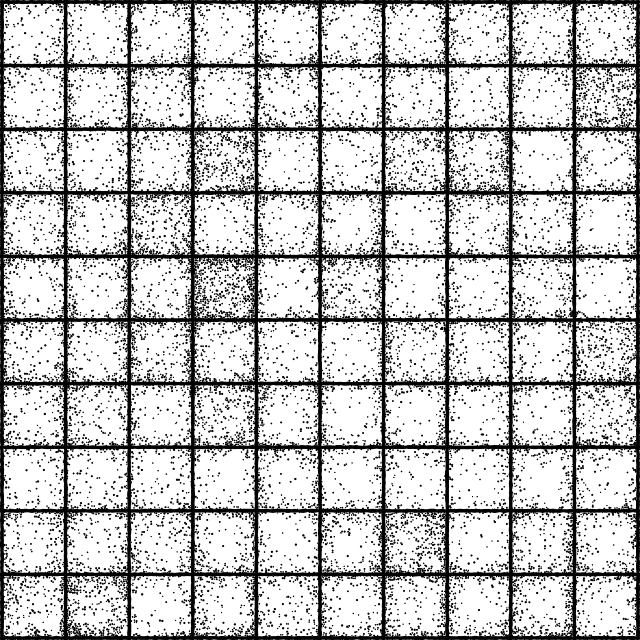
This pattern is drawn by a WebGL 2 fragment shader. Its source:

```glsl
#version 300 es
precision highp float;
// A ten by ten grid of white tiles, black joints and speckled dirt that gathers at the edges.

#define TILES 10.0        // tiles across and down
#define MARGIN 0.0032     // canvas edge to centre of outer joint
#define JOINT 0.0057      // joint width
#define RAGGED 0.0012     // unevenness of the joint width
#define GRAINS 345.0      // speck cells across the canvas
#define EDGE_DIRT 0.52    // speck chance beside a joint
#define EDGE_REACH 0.075  // fall-off of edge dirt, in tiles
#define OPEN_DIRT 0.035   // speck chance in the middle of a tile
#define STAIN 0.36        // extra speck chance in the dirtiest tiles
#define CLUMPING 1.3      // patchiness of the dirt

uniform vec2 u_resolution;
out vec4 fragColor;

const vec3 TILE_WHITE = vec3(1.0);
const vec3 INK_BLACK = vec3(0.0);

// Two random values in 0..1 for an integer cell
vec2 hash2(vec2 cell, uint seed) {
    uvec2 v = uvec2(ivec2(cell)) + uvec2(seed, seed * 7919u);
    v = v * 1664525u + 1013904223u;
    v.x += v.y * 1664525u;
    v.y += v.x * 1664525u;
    v ^= v >> 16u;
    v.x += v.y * 1664525u;
    v.y += v.x * 1664525u;
    v ^= v >> 16u;
    return vec2(v >> 8u) / 16777216.0;
}

float cornerSlope(vec2 cell, vec2 offset) {
    float angle = 6.2832 * hash2(cell, 11u).x;
    return dot(vec2(cos(angle), sin(angle)), offset);
}

// Gradient noise, roughly -0.7..0.7
float gradientNoise(vec2 p) {
    vec2 i = floor(p), f = p - i;
    vec2 w = f * f * f * (f * (f * 6.0 - 15.0) + 10.0);
    vec2 e = vec2(1.0, 0.0);
    float low = mix(cornerSlope(i, f), cornerSlope(i + e, f - e), w.x);
    float high = mix(cornerSlope(i + e.yx, f - e.yx), cornerSlope(i + 1.0, f - 1.0), w.x);
    return mix(low, high, w.y);
}

vec2 toTiles(vec2 uv) {
    return (uv - MARGIN) / (1.0 - 2.0 * MARGIN) * TILES;
}

// Distance to the nearest joint on each axis, in tiles
vec2 jointDistance(vec2 t) {
    return 0.5 - abs(fract(t) - 0.5);
}

// Chance of a speck at a place: edge dirt, open dirt and a stain per tile
float dirtChance(vec2 uv) {
    vec2 t = toTiles(uv);
    vec2 wear = hash2(floor(t), 23u);
    vec2 d = max(jointDistance(t) - 0.5 * JOINT * TILES, 0.0);
    vec2 fall = exp(-d / EDGE_REACH);
    float edge = min(fall.x + fall.y, 1.4);
    float clump = max(1.0 + CLUMPING * gradientNoise(t * 5.0 + 3.7), 0.0);
    float stain = STAIN * pow(wear.y, 12.0) * (0.65 + 0.45 * edge);
    return (mix(0.45, 1.05, wear.x) * (OPEN_DIRT + EDGE_DIRT * edge) + stain) * clump;
}

// Ink coverage of the scattered round specks
float specks(vec2 uv, float pixel) {
    vec2 g = uv * GRAINS;
    vec2 home = floor(g);
    float soft = 0.6 * pixel * GRAINS;
    float ink = 0.0;
    for (int y = -1; y <= 1; y++) {
        for (int x = -1; x <= 1; x++) {
            vec2 cell = home + vec2(x, y);
            vec2 centre = cell + 0.5 + 0.7 * (hash2(cell, 31u) - 0.5);
            vec2 pick = hash2(cell, 47u);
            float present = step(pick.x, dirtChance(centre / GRAINS));
            float radius = mix(0.32, 0.62, pick.y);
            float dotInk = 1.0 - smoothstep(radius - soft, radius + soft, length(g - centre));
            ink = max(ink, present * dotInk);
        }
    }
    return ink;
}

// Ink coverage of the joints
float joints(vec2 uv, float pixel) {
    vec2 d = jointDistance(toTiles(uv)) * (1.0 - 2.0 * MARGIN) / TILES;
    float halfWidth = 0.5 * JOINT + RAGGED * gradientNoise(uv * 130.0);
    return 1.0 - smoothstep(halfWidth - 0.6 * pixel, halfWidth + 0.6 * pixel, min(d.x, d.y));
}

void main() {
    float side = min(u_resolution.x, u_resolution.y);
    vec2 uv = gl_FragCoord.xy / side;
    float pixel = 1.0 / side;
    float ink = max(joints(uv, pixel), specks(uv, pixel));
    fragColor = vec4(mix(TILE_WHITE, INK_BLACK, ink), 1.0);
}
```
